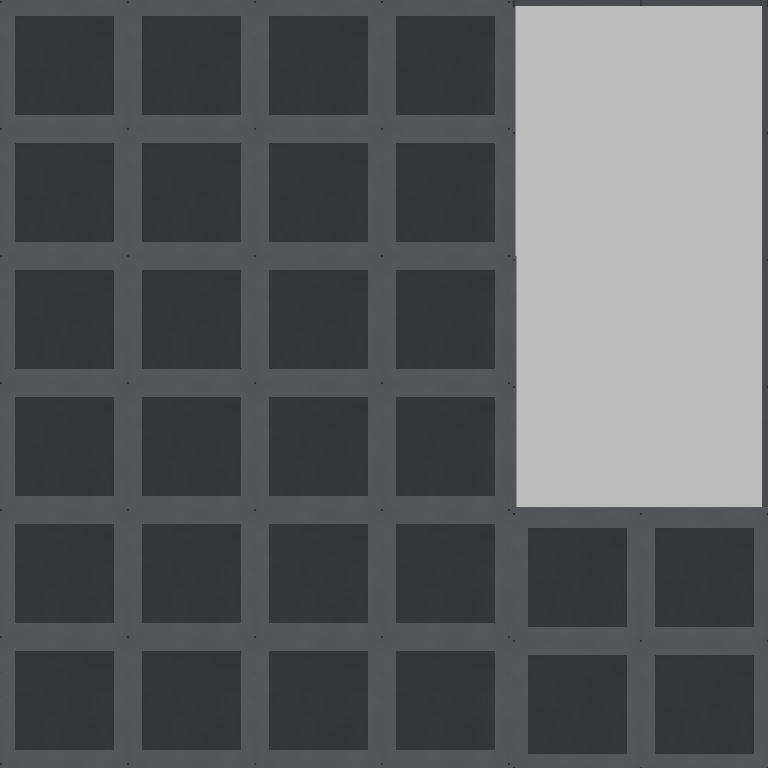
A Shadertoy shader for this pattern:

```glsl
// Dark square pads on a grey frame, with one tall pale panel at the upper right.
// Two offset grids share a box distance function; wrapped value noise gives
// every tile the same smudges, and small dark chips sit on the tile seams.

#define PITCH 0.16536
#define PAD_HALF 0.06445
#define LEFT_ORIGIN vec2(0.08398, 0.08789)
#define RIGHT_ORIGIN vec2(0.75195, 0.08268)
#define GRID_SPLIT 0.6665
#define PANEL_MIN vec2(0.6725, 0.3398)
#define PANEL_MAX vec2(0.9922, 0.9922)
#define PAD_COLOR vec3(0.208, 0.212, 0.220)
#define FRAME_COLOR vec3(0.334, 0.340, 0.353)
#define PANEL_COLOR vec3(0.740)
#define WEAR 0.022
#define CHIP_RADIUS 0.0014

float hash(vec2 p) {
    return fract(sin(dot(p, vec2(127.1, 311.7))) * 43758.5453);
}

// Value noise that wraps after "period" lattice cells
float wrappedNoise(vec2 p, float period) {
    vec2 i = floor(p), f = fract(p);
    f = f * f * (3.0 - 2.0 * f);
    vec2 a = mod(i, period), b = mod(i + 1.0, period);
    return mix(mix(hash(a), hash(vec2(b.x, a.y)), f.x),
               mix(hash(vec2(a.x, b.y)), hash(b), f.x), f.y);
}

// Smudges over one tile, centred on zero
float smudges(vec2 tile) {
    float sum = 0.0, amp = 0.5, freq = 5.0;
    for (int k = 0; k < 4; k++) {
        sum += amp * (wrappedNoise(tile * freq, freq) - 0.5);
        amp *= 0.55;
        freq *= 2.0;
    }
    return sum;
}

float boxDistance(vec2 p, vec2 halfSize) {
    vec2 d = abs(p) - halfSize;
    return length(max(d, 0.0)) + min(max(d.x, d.y), 0.0);
}

float coverage(float dist, float pixel) {
    return clamp(0.5 - dist / pixel, 0.0, 1.0);
}

void mainImage(out vec4 fragColor, in vec2 fragCoord) {
    vec2 uv = fragCoord / iResolution.xy;
    float pixel = 1.0 / min(iResolution.x, iResolution.y);

    // Tile coordinates: the right-hand grid is shifted from the left one
    bool rightSide = uv.x > GRID_SPLIT;
    vec2 grid = (uv - (rightSide ? RIGHT_ORIGIN : LEFT_ORIGIN)) / PITCH + 0.5;
    vec2 tile = fract(grid);
    vec2 local = (tile - 0.5) * PITCH;
    vec2 toSeam = 0.5 * PITCH - abs(local);

    // Frame and pads, sharing the repeated wear
    float pad = coverage(boxDistance(local, vec2(PAD_HALF)), pixel);
    vec3 color = mix(FRAME_COLOR, PAD_COLOR, pad);
    color += WEAR * smudges(tile);

    // Faint slanted scuff near the lower right of each tile
    vec2 scuff = (tile - vec2(0.73, 0.27)) * mat2(0.8, -0.6, 0.6, 0.8);
    color -= 0.006 * exp(-dot(scuff * scuff, vec2(260.0, 60.0)));

    // Chips at tile corners, and finer ones scattered along the seams
    float chip = coverage(length(toSeam) - CHIP_RADIUS, pixel);
    float slot = floor(tile.y * 16.0);
    vec2 grain = vec2(toSeam.x, (fract(tile.y * 16.0) - 0.5) * PITCH / 16.0);
    float fine = coverage(length(grain) - 0.5 * CHIP_RADIUS, pixel);
    fine *= step(0.72, hash(vec2(slot, 3.0)));
    color *= 1.0 - 0.45 * chip * (1.0 - pad) - 0.15 * fine;

    // Shaded rim and open seams beside the panel
    if (rightSide) {
        float rim = step(PANEL_MAX.y, uv.y) + step(PANEL_MAX.x, uv.x) * step(PANEL_MIN.y, uv.y);
        color *= 1.0 - 0.13 * min(rim, 1.0);
        float seam = coverage(toSeam.x - 0.0007, pixel);
        color *= 1.0 - 0.4 * seam * step(PANEL_MAX.y, uv.y);
    }

    // Pale panel; its upper half reaches slightly further left
    vec2 panelMin = PANEL_MIN - vec2(0.0012 * step(0.667, uv.y), 0.0);
    vec2 panelCenter = 0.5 * (panelMin + PANEL_MAX);
    float panel = boxDistance(uv - panelCenter, 0.5 * (PANEL_MAX - panelMin));
    color = mix(color, PANEL_COLOR, coverage(panel, pixel));

    fragColor = vec4(color, 1.0);
}
```
